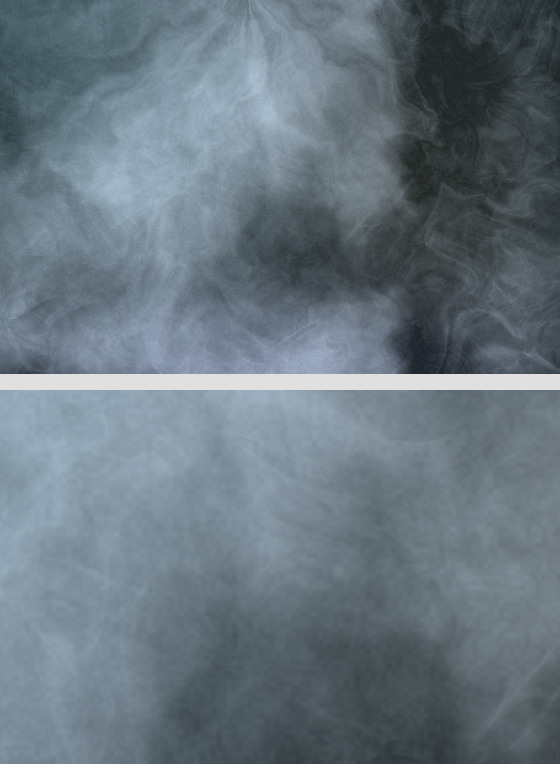
Top: the whole. Bottom: its middle third, enlarged.
This texture is drawn by a Shadertoy shader. Its source:

```glsl
// Pale blue-grey smoke billowing over a dark ground, with thin curling wisps.

float hash(vec2 p) {
    vec3 q = fract(p.xyx * 0.1031);
    q += dot(q, q.yzx + 33.33);
    return fract((q.x + q.y) * q.z);
}

float noise(vec2 p) {
    vec2 i = floor(p), f = fract(p);
    f = f * f * f * (f * (f * 6.0 - 15.0) + 10.0);
    return mix(mix(hash(i), hash(i + vec2(1, 0)), f.x),
               mix(hash(i + vec2(0, 1)), hash(i + vec2(1, 1)), f.x), f.y);
}

float fbm(vec2 p) {
    float sum = 0.0, amp = 0.5;
    for (int i = 0; i < 5; i++) {
        sum += amp * noise(p);
        p = mat2(1.6, 1.2, -1.2, 1.6) * p + 17.3;
        amp *= 0.52;
    }
    return sum;
}

vec2 drift(vec2 p) {
    return vec2(fbm(p), fbm(p + 41.7)) - 0.5;
}

float blob(vec2 p, vec2 centre, vec2 radius) {
    p = (p - centre) / radius;
    return exp(-dot(p, p));
}

// Successive shears that stretch and fold the smoke into curls
vec2 curl(vec2 p) {
    float f = 1.0;
    for (int i = 0; i < 4; i++) {
        vec2 q = p * f + float(i) * 13.7;
        p += 1.05 / f * (vec2(noise(q), noise(q + 31.0)) - 0.5);
        f *= 1.75;
    }
    return p;
}

// Folded sheets: a crisp lip on one side, a soft fade on the other
float wisps(vec2 p) {
    vec2 q = curl(p);
    float sum = 0.0, amp = 0.5;
    for (int i = 0; i < 4; i++) {
        float s = noise(q) - 0.5;
        float lip = exp(-abs(s) * (s > 0.0 ? 22.0 : 6.0));
        sum += amp * lip * smoothstep(0.3, 0.75, noise(p * 1.1 + float(i) * 7.3));
        q = mat2(1.3, 1.0, -1.0, 1.3) * q + 23.9;
        amp *= 0.85;
    }
    return sum + 0.5 * (fbm(q * 0.6) - 0.5);
}

// Broad arrangement of the thick cloud and the gaps in it
float cloud(vec2 p) {
    float d = 0.69;
    d += 0.26 * blob(p, vec2(0.67, 0.74), vec2(0.20, 0.22));
    d += 0.16 * blob(p, vec2(0.42, 0.54), vec2(0.26, 0.14));
    d += 0.20 * blob(p, vec2(0.74, 0.03), vec2(0.30, 0.13));
    d -= 0.46 * blob(p, vec2(0.02, 0.95), vec2(0.28, 0.28));
    d -= 0.32 * blob(p, vec2(0.00, 0.64), vec2(0.15, 0.12));
    d -= 0.55 * blob(p, vec2(0.06, -0.02), vec2(0.26, 0.09));
    d -= 0.18 * blob(p, vec2(0.18, 0.20), vec2(0.13, 0.06));
    d -= 0.30 * blob(p, vec2(0.80, 0.36), vec2(0.20, 0.18));
    d -= 0.38 * blob(p, vec2(1.02, 0.24), vec2(0.17, 0.12));
    d -= 0.18 * blob(p, vec2(1.00, 0.75), vec2(0.17, 0.45));
    return d;
}

void mainImage(out vec4 fragColor, in vec2 fragCoord) {
    vec2 p = fragCoord / iResolution.xy * vec2(1.5, 1.0);
    vec2 w = p + 0.24 * drift(p * 3.2);

    // Dark right side with a veil rising from its lower corner
    float rim = 1.11 - 0.05 * smoothstep(0.5, 1.0, p.y);
    float side = smoothstep(rim - 0.07, rim + 0.06, w.x + 0.10 * (fbm(p * 7.0) - 0.5));
    float veil = 0.09 + 0.33 * blob(w, vec2(1.36, 0.20), vec2(0.20, 0.22))
                      + 0.13 * blob(w, vec2(1.48, 0.60), vec2(0.12, 0.40));
    float density = mix(cloud(w), veil, side);

    // Billows
    density += mix(0.40, 0.28, side) * (fbm(w * 5.0 + 3.0) - 0.5);

    // Streaks fanning down from a source above the top edge
    vec2 ray = w - vec2(0.67, 1.08);
    float fan = fbm(vec2(atan(ray.x, -ray.y) * 7.0, length(ray) * 4.0) + 5.0);
    density += 0.38 * (1.0 - side) * (fan - 0.5);

    // Bright crest at the heart of the plume, with an arm to the right
    vec2 crest = p + 0.06 * drift(p * 6.0) - vec2(0.69, 0.76);
    float lean = (crest.x + 0.3 * crest.y) / 0.03;
    density += 0.14 * exp(-lean * lean) * blob(crest, vec2(0.0), vec2(1.0, 0.11));
    float arm = (crest.y + 0.06 + 0.5 * crest.x) / 0.025;
    density += 0.10 * exp(-arm * arm) * blob(crest, vec2(0.1, 0.0), vec2(0.1, 1.0));

    // Curling wisps, strongest against the dark side and near the bottom
    float low = 1.0 - smoothstep(0.15, 0.65, p.y);
    float edge = blob(p, vec2(0.0, 0.66), vec2(0.16, 0.14));
    float shown = mix(0.10 + 0.14 * low + 0.14 * edge, 0.34, side);
    density += (wisps(p * 5.0 + 1.5) - 0.27) * shown;
    density += (wisps(p * 11.0 + 40.0) - 0.27) * shown * 0.55;

    // Fine fibres
    density += 0.10 * (fbm(curl(p * 9.0) * 3.5) - 0.5);
    density = clamp(density, 0.03, 1.06);

    // Smoke colour: teal at upper left, violet below, neutral at right
    vec3 col = mix(vec3(0.11, 0.145, 0.155), vec3(0.63, 0.70, 0.765), density);
    col += vec3(-0.025, 0.008, 0.008) * blob(p, vec2(0.1, 0.9), vec2(0.5, 0.5));
    col += vec3(0.0, -0.012, 0.025) * blob(p, vec2(0.7, 0.0), vec2(0.7, 0.2));
    col += vec3(0.018, 0.003, -0.015) * blob(p, vec2(1.15, 0.5), vec2(0.35, 0.45));

    // Faint grain
    col += 0.03 * (noise(p * 210.0) - 0.5);
    fragColor = vec4(col, 1.0);
}
```
